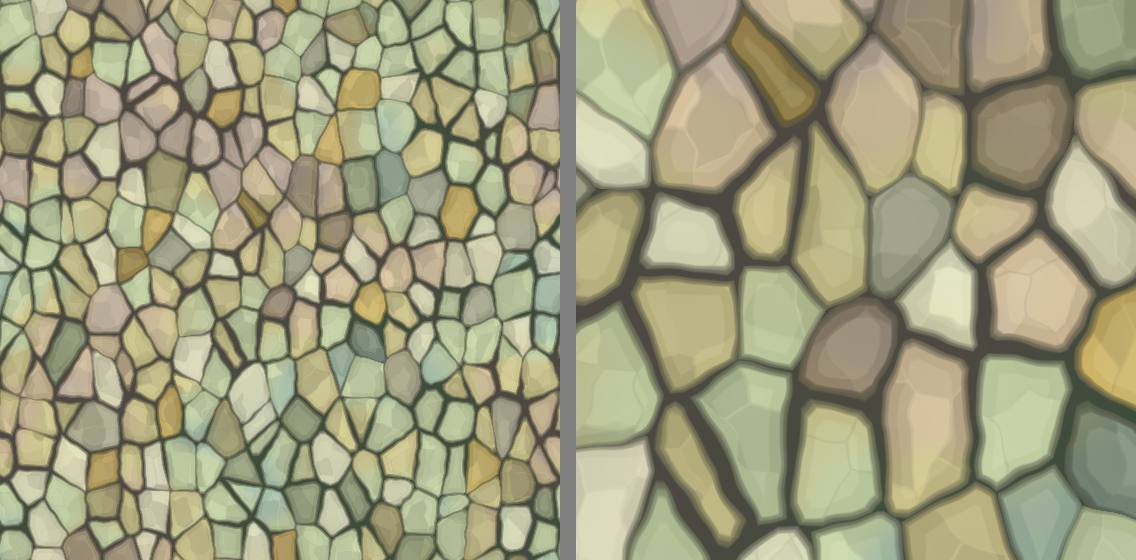
Left: the whole. Right: its middle third, enlarged.
Give the GLSL for this texture, as a WebGL 1 fragment shader.

```glsl
precision highp float;
uniform vec2 u_resolution;

const vec2 SHARD_GRID = vec2(19.0, 14.0);   // shards across and up
const vec2 FACET_GRID = vec2(31.0, 23.0);   // tonal planes inside shards
const float SIZE_SPREAD = 0.30;             // difference between shard sizes
const float BEND = 0.022;                   // slow leaning of the shards
const float RAGGED = 0.0035;                // small roughness of the edges
const float CHAMFER = 0.0035;               // cut corners, leaving wedge gaps
const float SOFT = 0.0009;                  // edge smoothing
const float GROUT = 0.0009;                 // band limits, from the joint inward
const float SHADOW = 0.0029;
const float RIM = 0.0048;
const float HEART = 0.0115;
const float WIDTH_SPREAD = 0.008;           // variation of the band limits

const vec3 TEAL = vec3(0.61, 0.70, 0.62);
const vec3 SAGE = vec3(0.70, 0.75, 0.59);
const vec3 KHAKI = vec3(0.73, 0.70, 0.50);
const vec3 TAN = vec3(0.74, 0.67, 0.54);
const vec3 MAUVE = vec3(0.69, 0.63, 0.57);
const vec3 CREAM = vec3(0.80, 0.80, 0.69);
const vec3 OCHRE = vec3(0.70, 0.60, 0.32);
const vec3 OLIVE = vec3(0.42, 0.43, 0.35);
const vec3 DARK_GREEN = vec3(0.24, 0.30, 0.23);
const vec3 DARK_BROWN = vec3(0.31, 0.28, 0.26);

vec2 hash2(vec2 p) {
  vec3 q = fract(p.xyx * vec3(0.1031, 0.1030, 0.0973));
  q += dot(q, q.yzx + 33.33);
  return fract((q.xx + q.yz) * q.zy);
}

// Value noise that wraps after freq cells
float noise(vec2 uv, float freq, float seed) {
  vec2 p = uv * freq;
  vec2 i = floor(p);
  vec2 f = fract(p);
  f = f * f * (3.0 - 2.0 * f);
  vec2 a = mod(i, freq) + seed;
  vec2 b = mod(i + 1.0, freq) + seed;
  return mix(mix(hash2(a).x, hash2(vec2(b.x, a.y)).x, f.x),
             mix(hash2(vec2(a.x, b.y)).x, hash2(b).x, f.x), f.y);
}

// Seed point of a wrapped cell, with its size weight in z
vec3 seedPoint(vec2 cell, vec2 grid) {
  vec2 id = mod(cell, grid);
  return vec3(0.06 + 0.88 * hash2(id + 7.0), SIZE_SPREAD * hash2(id + 71.0).x);
}

// Weighted Voronoi: nearest and second edge distance, then the cell id
vec4 shards(vec2 uv, vec2 grid) {
  vec2 p = uv * grid;
  vec2 base = floor(p);
  vec2 f = p - base;
  vec2 home = vec2(0.0);
  vec2 center = vec2(0.0);
  float best = 100.0;
  for (int y = -2; y <= 2; y++) {
    for (int x = -2; x <= 2; x++) {
      vec2 o = vec2(float(x), float(y));
      vec3 s = seedPoint(base + o, grid);
      vec2 r = o + s.xy - f;
      float power = dot(r, r) - s.z;
      if (power < best) { best = power; center = r; home = o; }
    }
  }
  float d1 = 1.0;
  float d2 = 1.0;
  for (int y = -2; y <= 2; y++) {
    for (int x = -2; x <= 2; x++) {
      vec2 o = vec2(float(x), float(y));
      vec3 s = seedPoint(base + o, grid);
      vec2 r = o + s.xy - f;
      vec2 span = r - center;
      if (dot(span, span) > 0.0001) {
        // dividing by the scaled span gives canvas units
        float e = 0.5 * (dot(r, r) - s.z - best) / length(span * grid);
        d2 = min(d2, max(d1, e));
        d1 = min(d1, e);
      }
    }
  }
  return vec4(d1, d2, mod(base + home, grid));
}

vec3 shardColor(vec2 id, float region) {
  vec2 pick = hash2(id + 131.0);
  vec2 finish = hash2(id + 211.0);
  float hue = pick.x * 0.6 + (region - 0.5) * 1.1 + 0.2;
  vec3 c = mix(TEAL, SAGE, smoothstep(0.08, 0.18, hue));
  c = mix(c, KHAKI, smoothstep(0.42, 0.52, hue));
  c = mix(c, TAN, smoothstep(0.66, 0.74, hue));
  c = mix(c, MAUVE, smoothstep(0.82, 0.90, hue));
  c = mix(c, CREAM, 0.75 * step(0.82, pick.y));
  c = mix(c, OCHRE, 0.8 * step(pick.y, 0.035));
  float shaded = step(finish.x, 0.12);
  return c * mix(0.96 + 0.09 * finish.y, 0.74 + 0.08 * finish.y, shaded);
}

void main() {
  vec2 uv = gl_FragCoord.xy / u_resolution;

  // Lean and roughen the plane
  vec2 lean = vec2(noise(uv, 5.0, 11.0), noise(uv, 5.0, 41.0)) - 0.5;
  vec2 rough = vec2(noise(uv, 64.0, 3.0), noise(uv, 64.0, 87.0)) - 0.5;
  vec2 p = uv + BEND * lean + RAGGED * rough;

  // Shard outline with cut corners and uneven bands
  vec4 shard = shards(p, SHARD_GRID);
  float edge = min(shard.x, 0.5 * (shard.x + shard.y) - CHAMFER * hash2(shard.zw + 17.0).x);
  float band = edge - (noise(uv, 17.0, 29.0) - 0.5) * WIDTH_SPREAD;

  // Flat planes and a paler heart
  float region = noise(uv, 4.0, 53.0) * 0.7 + noise(uv, 9.0, 67.0) * 0.3;
  vec3 body = shardColor(shard.zw, region);
  vec4 facet = shards(p + 0.37 + 0.006 * rough, FACET_GRID);
  vec2 plane = hash2(facet.zw + shard.zw * 3.0);
  float inFacet = smoothstep(0.0, 0.0016, facet.x);
  float heart = smoothstep(-SOFT, SOFT, band - HEART - 0.004 * (plane.y - 0.5));
  vec3 color = body * (1.0 + 0.17 * (plane.x - 0.5) * inFacet);
  color = mix(color, color * 0.90 + CREAM * 0.13, heart);
  color += 0.02 * (noise(uv, 30.0, 97.0) - 0.5);

  // Rim, shadow and grout in stepped tones
  vec3 shadow = mix(OLIVE, body * 0.59, 0.5);
  vec3 grout = mix(DARK_GREEN, DARK_BROWN, smoothstep(0.35, 0.65, region));
  color = mix(body * 0.77, color, smoothstep(-SOFT, SOFT, band - RIM));
  color = mix(shadow, color, smoothstep(-SOFT, SOFT, band - SHADOW));
  color = mix(grout, color, smoothstep(-SOFT, SOFT, band - GROUT));
  gl_FragColor = vec4(color, 1.0);
}
```
